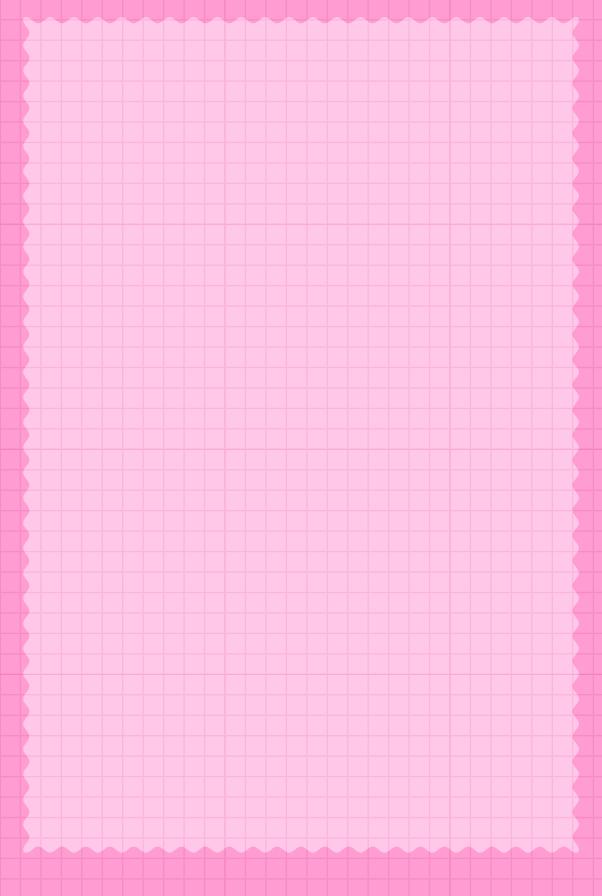
Write a WebGL 1 fragment shader that draws this background.

```glsl
precision highp float;
// Pale pink stationery sheet with a scalloped edge on a deeper pink ground.
// The sheet is a box whose sides ride on cosine waves; a fine square grid,
// with every eleventh line a little stronger, runs across both surfaces.

uniform vec2 u_resolution;

// Lengths are fractions of the canvas height.
#define GRID_STEP 0.02283
#define GRID_TOP 1.0008
#define LINE_WIDTH 0.0015
#define MAJOR_EVERY 11.0
#define SHEET_CENTER_Y 0.5146
#define SHEET_HALF vec2(0.3066, 0.4628)
#define SCALLOPS vec2(23.0, 33.0)
#define SCALLOP_DEPTH 0.0034
#define GROUND_COLOR vec3(1.0, 0.612, 0.82)
#define SHEET_COLOR vec3(1.0, 0.784, 0.912)
#define LINE_COLOR vec3(0.92, 0.46, 0.71)

const float TAU = 6.2831853;

// Signed distance to the scalloped sheet, with a crest at every corner.
float sheetDistance(vec2 p) {
  vec2 phase = TAU * SCALLOPS * (p + SHEET_HALF) / (2.0 * SHEET_HALF);
  vec2 wave = SCALLOP_DEPTH * cos(phase);
  vec2 slope = SCALLOP_DEPTH * TAU * SCALLOPS / (2.0 * SHEET_HALF) * sin(phase);
  // The x sides wave along y, and the y sides along x.
  vec2 side = (abs(p) - SHEET_HALF - wave.yx) / sqrt(1.0 + slope.yx * slope.yx);
  return max(side.x, side.y);
}

// Antialiased strength of the ruled lines on both axes.
float gridLines(vec2 p, float pixel) {
  vec2 index = floor(p / GRID_STEP + 0.5);
  vec2 dist = abs(p - index * GRID_STEP);
  vec2 cover = clamp((0.5 * (LINE_WIDTH + pixel) - dist) / pixel, 0.0, 1.0);
  cover = min(cover, vec2(LINE_WIDTH / pixel));
  vec2 major = 1.0 - step(0.5, mod(index + 0.1, MAJOR_EVERY));
  vec2 strength = cover * mix(vec2(0.85), vec2(1.3), major);
  return max(strength.x, strength.y);
}

void main() {
  float pixel = 1.0 / u_resolution.y;
  vec2 uv = gl_FragCoord.xy * pixel;
  vec2 center = vec2(0.5 * u_resolution.x * pixel, SHEET_CENTER_Y);

  // Sheet over ground
  float sheet = clamp(0.5 - sheetDistance(uv - center) / pixel, 0.0, 1.0);
  vec3 color = mix(GROUND_COLOR, SHEET_COLOR, sheet);

  // Grid, fainter on the sheet
  float grid = gridLines(vec2(uv.x, GRID_TOP - uv.y), pixel);
  color = mix(color, LINE_COLOR, grid * mix(0.5, 0.27, sheet));

  gl_FragColor = vec4(color, 1.0);
}
```
